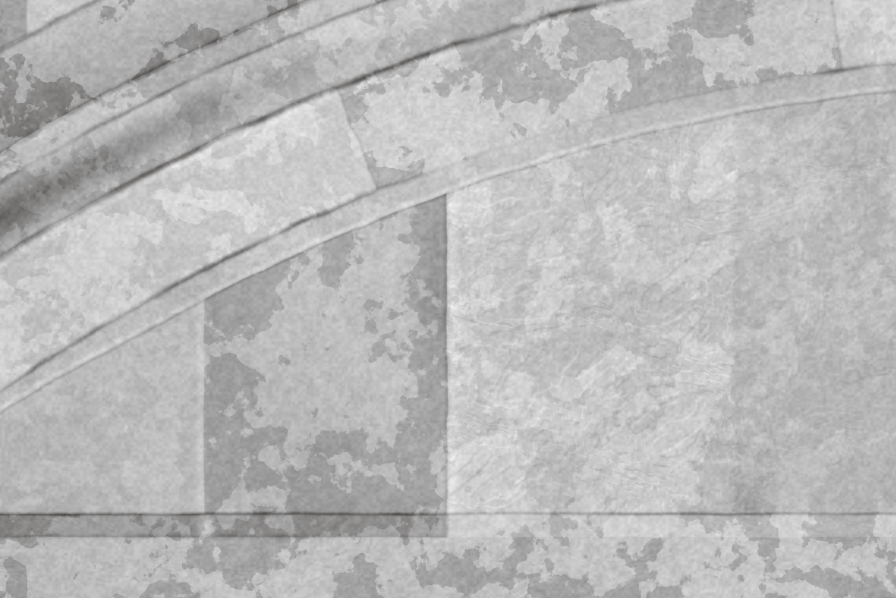
Give the GLSL for this texture, as a Shadertoy shader.

```glsl
// Weathered pale limestone wall: coursed blocks beneath a sweeping moulded arch.

float hash(vec2 p) {
    vec3 q = fract(vec3(p.xyx) * 0.1031);
    q += dot(q, q.yzx + 33.33);
    return fract((q.x + q.y) * q.z);
}

float noise(vec2 p) {
    vec2 i = floor(p), f = fract(p);
    f = f * f * (3.0 - 2.0 * f);
    return mix(mix(hash(i), hash(i + vec2(1, 0)), f.x),
               mix(hash(i + vec2(0, 1)), hash(i + vec2(1, 1)), f.x), f.y);
}

float fbm(vec2 p) {
    float sum = 0.0, amp = 0.5;
    for (int i = 0; i < 5; i++) {
        sum += amp * noise(p);
        p = mat2(1.6, 1.2, -1.2, 1.6) * p + 7.3;
        amp *= 0.5;
    }
    return sum;
}

// Soft step at an edge, gaussian groove around zero, gaussian spot
float edge(float at, float x, float soft) { return smoothstep(at - soft, at + soft, x); }
float groove(float d, float width) { return exp(-d * d / (width * width)); }
float blob(vec2 p, vec2 centre, vec2 size) {
    vec2 q = (p - centre) / size;
    return exp(-dot(q, q));
}

// Height of a surface flaking in thin layers with crisp rims
float flakes(vec2 p) {
    float depth = 6.0 * fbm(p * vec2(15, 20) + 1.5 * noise(p * 12.0));
    float layers = floor(depth) + smoothstep(0.86, 1.0, fract(depth));
    return 0.22 * layers + 0.9 * fbm(p * 42.0);
}

// Where pale crust survives (positive) or has worn away (negative)
float crust(vec2 p) {
    return 0.22 * blob(p, vec2(0.50, 0.42), vec2(0.09, 0.06))
         + 0.25 * blob(p, vec2(0.64, 0.30), vec2(0.04, 0.035))
         + 0.14 * blob(p, vec2(0.60, 0.53), vec2(0.06, 0.04))
         - 0.18 * blob(p, vec2(0.72, 0.52), vec2(0.03, 0.14))
         - 0.14 * blob(p, vec2(0.50, 0.22), vec2(0.20, 0.08))
         + 0.20 * blob(p, vec2(0.14, 0.92), vec2(0.08, 0.05))
         + 0.10 * blob(p, vec2(0.90, 0.82), vec2(0.16, 0.04));
}

// Stone as (tone, mottling, relief): blocks of the flat wall
vec3 wallStone(vec2 p, float soft) {
    float wob = 0.008 * (fbm(p * 14.0) - 0.5);
    float x = p.x + wob;
    vec3 s = vec3(0.735, 0.04, 0.025);
    vec3 second = vec3(0.67, 0.13, 0.04);
    second.x -= 0.07 * blob(p, vec2(0.73, 0.54), vec2(0.03, 0.14));
    s = mix(s, second, edge(0.342, x, soft));
    s = mix(s, vec3(0.765, 0.07, 0.12), edge(0.748, x, soft));
    s = mix(s, vec3(0.725, 0.05, 0.075), edge(1.235, x, 0.006));
    s.x += 0.055 * groove(x - 0.336, 0.008) + 0.055 * groove(x - 0.757, 0.010);
    s.x -= 0.08 * groove(x - 0.746, 0.004) + 0.03 * groove(x - 1.232, 0.006);

    // Bottom course and the thin strip above it
    float y = p.y + wob * 0.5;
    float left = 1.0 - edge(0.75, x, 0.005);
    vec3 strip = vec3(mix(0.76, 0.60 + 0.12 * groove(x - 0.343, 0.013), left), 0.12, 0.06);
    s = mix(strip, s, edge(0.141, y, soft));
    s = mix(vec3(0.705, 0.15, 0.065), s, edge(0.102, y, soft));
    s.x -= 0.18 * groove(y - 0.141, 0.003) * (0.45 + noise(p * vec2(18, 3)));
    s.x -= 0.12 * left * groove(y - 0.103, 0.004) * noise(p * vec2(25, 4));
    s.x -= 0.08 * blob(p, vec2(1.255, 0.17), vec2(0.03, 0.04));
    return s;
}

// Concentric arch courses; r is the height above the arch edge, a the radial slope
vec3 archStone(vec3 wall, vec2 p, float r, float a, float soft) {
    float foot = -0.03 - 0.014 * smoothstep(0.0, 0.3, p.x);
    vec3 s = mix(wall, vec3(0.735, 0.05, 0.03), edge(foot, r, soft));
    float mid = edge(-0.3965, a, 0.002), last = edge(-0.131, a, 0.002);
    vec3 voussoir = mix(vec3(0.79, 0.08, 0.035), vec3(0.715, 0.15, 0.07), mid);
    voussoir = mix(voussoir, vec3(0.79, 0.06, 0.04), last);
    voussoir.x -= 0.07 * (groove(a + 0.3965, 0.001) + groove(a + 0.131, 0.001));
    s = mix(s, voussoir, edge(0.0, r, soft));

    // Rounded moulding, darkest where it turns under at the left
    float shade = 1.0 - smoothstep(0.0, 0.75, p.x);
    vec3 roll = vec3(0.72 + 0.06 * groove(r - 0.275, 0.03), 0.09, 0.035);
    roll.x -= 0.27 * shade * groove(r - 0.243, 0.038);
    s = mix(s, roll, edge(0.187, r, soft));
    s = mix(s, vec3(0.71, 0.12, 0.07), edge(0.293, r, soft));
    s = mix(s, vec3(0.55 + 0.9 * (r - 0.335) + 0.06 * p.x, 0.18, 0.035), edge(0.338, r, soft));
    s = mix(s, vec3(mix(0.62, 0.77, edge(0.045, p.x, 0.003)), 0.07, 0.03), edge(0.487, r, soft));

    // Shadow lines under each projecting edge, broken along their length
    float broken = 0.35 + 0.9 * noise(vec2(a * 45.0, 2.0));
    float ends = 1.0 - 0.8 * smoothstep(0.55, 0.75, p.x) * (1.0 - smoothstep(1.34, 1.40, p.x));
    s.x -= 0.25 * broken * ends * groove(r, 0.0045);
    s.x += 0.06 * groove(r - foot - 0.005, 0.004) - 0.08 * groove(r - foot + 0.002, 0.0025);
    s.x += 0.05 * groove(r - 0.174, 0.006) - 0.28 * broken * groove(r - 0.186, 0.005);
    s.x -= 0.16 * broken * (groove(r - 0.294, 0.004) + groove(r - 0.337, 0.005));
    s.x -= 0.18 * groove(r - 0.484, 0.005);
    return s;
}

void mainImage(out vec4 fragColor, in vec2 fragCoord) {
    vec2 p = fragCoord / iResolution.y;
    float soft = max(0.0015, 0.7 / iResolution.y);
    vec2 arm = p - vec2(1.833, -2.351);
    float r = length(arm) - 3.261 + 0.008 * (fbm(p * 16.0) - 0.5);
    float a = arm.x / arm.y + 0.004 * (fbm(p * 20.0) - 0.5);
    vec3 stone = archStone(wallStone(p, soft), p, r, a, soft);

    // Peeling crust, embossed flakes and grain
    float patches = fbm(p * 14.0 + 2.0 * fbm(p * 8.0)) + crust(p);
    float peel = smoothstep(0.45, 0.52, patches + 0.5 * (fbm(p * 55.0) - 0.5));
    float relief = flakes(p) - flakes(p + vec2(-0.003, 0.004));
    float tone = stone.x + stone.y * (peel - 0.5) * 0.8 - stone.z * relief * 1.4;
    tone += 0.08 * (fbm(p * 4.0 + 9.0) - 0.5) + 0.09 * (fbm(p * 75.0) - 0.5);
    tone += 0.06 * (noise(p * 190.0) - 0.5);

    // Broad light, and a faint warm tint in the recesses
    tone += 0.03 * blob(p, vec2(0.85, 0.55), vec2(0.6, 0.4)) - 0.03 * blob(p, vec2(0), vec2(0.5, 0.3));
    vec3 tint = mix(vec3(1.015, 0.995, 0.985), vec3(1), smoothstep(0.4, 0.65, tone));
    fragColor = vec4(clamp(tone * tint, 0.0, 1.0), 1.0);
}
```
